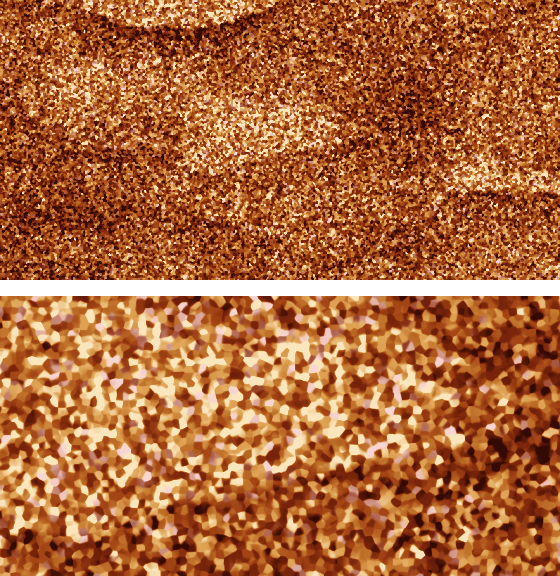
Top, the full canvas; bottom, a detail of the centre.
Reproduce this texture procedurally as a Shadertoy shader.

```glsl
const float FINE_GRAINS = 118.0;    // grains per canvas height
const float COARSE_GRAINS = 62.0;
const float FINE_CONTRAST = 0.92;
const float COARSE_CONTRAST = 0.38;
const float GRAIN_SHARPNESS = 13.0;
const float BASE_TONE = 0.45;
const float STRATA_CONTRAST = 0.34;
const float WARP = 0.07;
const float PINK_SHARE = 0.11;
const float GLINT_SHARE = 0.035;

const vec3 SHADOW = vec3(0.20, 0.04, 0.015);
const vec3 RUST = vec3(0.47, 0.14, 0.04);
const vec3 COPPER = vec3(0.64, 0.27, 0.08);
const vec3 AMBER = vec3(0.75, 0.44, 0.16);
const vec3 GOLD = vec3(0.87, 0.63, 0.32);
const vec3 CREAM = vec3(0.98, 0.90, 0.74);
const vec3 ROSE_DARK = vec3(0.58, 0.25, 0.17);
const vec3 ROSE_LIGHT = vec3(0.97, 0.82, 0.84);

// Folds: start and end point, then sag, reach of light, glow, shade
const int FOLDS = 6;
const vec4 FOLD_LINE[FOLDS] = vec4[FOLDS](
    vec4(0.20, 1.02, 1.08, 1.01), vec4(0.60, 0.36, 1.32, 0.52),
    vec4(1.57, 0.31, 2.10, 0.28), vec4(0.15, 0.45, 0.60, 0.44),
    vec4(1.28, 0.53, 1.56, 0.39), vec4(0.60, 0.27, 1.30, 0.05));
const vec4 FOLD_LIGHT[FOLDS] = vec4[FOLDS](
    vec4(0.11, 0.30, 0.32, 0.42), vec4(0.01, 0.14, 0.17, 0.24),
    vec4(-0.01, 0.08, 0.42, 0.26), vec4(-0.02, 0.10, 0.04, 0.24),
    vec4(0.00, 0.10, 0.00, 0.26), vec4(0.02, 0.10, 0.09, 0.12));

// Soft light and dark patches: centre and radii, then strength
const int PATCHES = 9;
const vec4 PATCH_AREA[PATCHES] = vec4[PATCHES](
    vec4(0.25, 0.78, 0.22, 0.16), vec4(0.75, 0.62, 0.50, 0.20),
    vec4(1.47, 0.62, 0.25, 0.25), vec4(0.22, 0.22, 0.32, 0.08),
    vec4(1.85, 0.65, 0.25, 0.25), vec4(1.10, 0.30, 0.35, 0.12),
    vec4(0.50, 0.86, 0.25, 0.05), vec4(0.15, 0.48, 0.22, 0.12),
    vec4(1.45, 0.60, 0.012, 0.08));
const float PATCH_TONE[PATCHES] = float[PATCHES](
    0.13, 0.15, -0.17, -0.22, 0.08, 0.10, -0.09, -0.07, -0.28);

vec3 hash3(vec2 p) {
    vec3 q = fract(vec3(p.xyx) * vec3(0.1031, 0.1030, 0.0973));
    q += dot(q, q.yxz + 33.33);
    return fract((q.xxy + q.yzz) * q.zyx);
}

float noise(vec2 p) {
    vec2 i = floor(p), f = fract(p);
    f = f * f * (3.0 - 2.0 * f);
    vec2 e = vec2(0.0, 1.0);
    return mix(mix(hash3(i).x, hash3(i + e.yx).x, f.x),
               mix(hash3(i + e.xy).x, hash3(i + e.yy).x, f.x), f.y);
}

float fbm(vec2 p) {
    float sum = 0.0, amp = 0.5;
    for (int i = 0; i < 4; i++) {
        sum += amp * noise(p);
        p = mat2(1.6, 1.2, -1.2, 1.6) * p + 7.3;
        amp *= 0.5;
    }
    return sum / 0.9375;
}

// Softly joined flakes: brightness, pink amount, glint amount
vec3 grains(vec2 p) {
    vec2 cell = floor(p);
    vec4 sum = vec4(0.0);
    for (int y = -1; y <= 1; y++)
    for (int x = -1; x <= 1; x++) {
        vec2 id = cell + vec2(x, y);
        vec3 place = hash3(id + 17.0);
        vec3 look = hash3(id + 251.0);
        vec2 d = p - id - 0.1 - 0.8 * place.xy;
        float turn = 6.2832 * place.z;
        float along = dot(d, vec2(cos(turn), sin(turn)));
        float w = exp(-GRAIN_SHARPNESS * (dot(d, d) - 0.45 * along * along));
        sum += w * vec4(look.x, step(1.0 - PINK_SHARE, look.y),
                        step(1.0 - GLINT_SHARE, look.z), 1.0);
    }
    return sum.xyz / max(sum.w, 1e-6);
}

// Lit lip above a sagging line, crease of shade below it
float fold(vec2 p, vec4 line, vec4 light) {
    float t = clamp((p.x - line.x) / (line.z - line.x), 0.0, 1.0);
    float h = p.y - mix(line.y, line.w, t) + 4.0 * light.x * t * (1.0 - t);
    float ends = smoothstep(0.0, 0.15, t) * (1.0 - smoothstep(0.85, 1.0, t));
    float lit = smoothstep(-0.006, 0.014, h) * exp(-max(h, 0.0) / light.y);
    float dark = (1.0 - smoothstep(-0.012, 0.006, h)) * exp(min(h, 0.0) / 0.03);
    return ends * (light.z * lit - light.w * dark);
}

float relief(vec2 p) {
    vec2 q = p + WARP * (vec2(fbm(p * 5.0), fbm(p * 5.0 + 31.0)) - 0.5);
    float tone = BASE_TONE + STRATA_CONTRAST * (fbm(q * vec2(3.5, 7.0) + 4.0) - 0.5);
    for (int i = 0; i < FOLDS; i++) tone += fold(q, FOLD_LINE[i], FOLD_LIGHT[i]);
    for (int i = 0; i < PATCHES; i++) {
        vec2 d = (q - PATCH_AREA[i].xy) / PATCH_AREA[i].zw;
        tone += PATCH_TONE[i] * exp(-dot(d, d));
    }
    return tone;
}

vec3 metal(float tone) {
    vec3 c = mix(SHADOW, RUST, smoothstep(-0.05, 0.22, tone));
    c = mix(c, COPPER, smoothstep(0.22, 0.45, tone));
    c = mix(c, AMBER, smoothstep(0.45, 0.65, tone));
    c = mix(c, GOLD, smoothstep(0.65, 0.82, tone));
    return mix(c, CREAM, smoothstep(0.82, 1.05, tone));
}

void mainImage(out vec4 fragColor, in vec2 fragCoord) {
    vec2 p = fragCoord / iResolution.y;
    vec3 fine = grains(p * FINE_GRAINS);
    vec3 coarse = grains(p * COARSE_GRAINS + 400.0);

    float tone = relief(p) + FINE_CONTRAST * (fine.x - 0.5)
               + COARSE_CONTRAST * (coarse.x - 0.5) + 0.35 * fine.z;
    vec3 rose = mix(ROSE_DARK, ROSE_LIGHT, smoothstep(0.25, 1.0, tone));
    vec3 color = mix(metal(tone), rose, 0.85 * fine.y * smoothstep(0.2, 0.5, tone));
    fragColor = vec4(color, 1.0);
}
```
